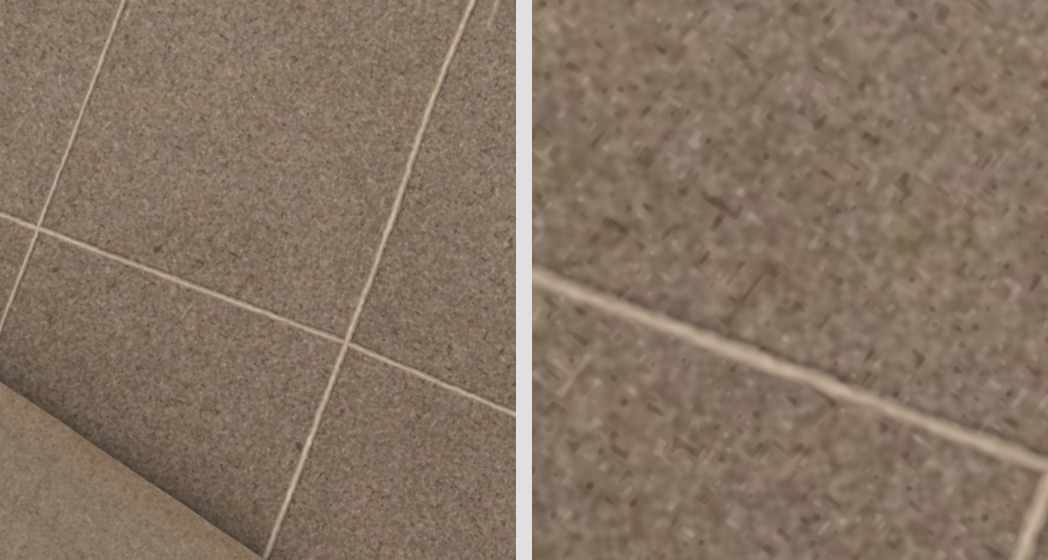
Left: the whole. Right: its middle third, enlarged.
Write a Shadertoy shader that draws this texture.

```glsl
float hash(vec2 p) {
    vec3 q = fract(vec3(p.xyx) * 0.1031);
    q += dot(q, q.yzx + 33.33);
    return fract((q.x + q.y) * q.z);
}

float noise(vec2 p) {
    vec2 i = floor(p), f = fract(p);
    f = f * f * (3.0 - 2.0 * f);
    return mix(mix(hash(i), hash(i + vec2(1, 0)), f.x),
               mix(hash(i + vec2(0, 1)), hash(i + vec2(1, 1)), f.x), f.y);
}

float segmentDistance(vec2 p, vec2 a, vec2 b) {
    vec2 ab = b - a;
    return length(p - a - ab * clamp(dot(p - a, ab) / dot(ab, ab), 0.0, 1.0));
}

float band(float d, float halfWidth, float blur) {
    return 1.0 - smoothstep(halfWidth - blur, halfWidth + blur, abs(d));
}

// Signed offset to the nearest whole number
float nearest(float x) {
    return fract(x + 0.5) - 0.5;
}

// Light and dark grains on turned lattices, over soft clumps
float speckle(vec2 p) {
    vec2 a = mat2(0.8, 0.6, -0.6, 0.8) * p + 2.0;
    vec2 b = mat2(0.92, -0.39, 0.39, 0.92) * p + 5.0;
    float grain = noise(a * 215.0) + noise(b * 170.0) - 1.0;
    float clump = noise(b * 95.0) - 0.5;
    float chip = noise(a * 150.0 + 51.0);
    return 0.085 * grain + 0.035 * clump
         + 0.07 * smoothstep(0.76, 0.98, chip)
         - 0.08 * smoothstep(0.24, 0.04, chip);
}

void mainImage(out vec4 fragColor, in vec2 fragCoord) {
    vec2 p = fragCoord / iResolution.y;
    float blur = 0.001 + 0.6 / iResolution.y;

    // Slanted tile grid, with a slight lens bow on the right
    float bow = 0.01 * smoothstep(0.4, 0.8, p.x) * exp(-pow((p.y - 0.83) * 5.0, 2.0));
    float u = (p.x + bow - 0.377 * p.y + 0.156) / 0.628;
    float v = (p.y + 0.372 * p.x + 0.05 * max(p.x - 0.617, 0.0) - 0.617) / 0.8;
    float wobble = 0.0016 * (noise(p * 45.0) - 0.5) + 0.0016 * (noise(p * 130.0) - 0.5);
    float across = nearest(u) * 0.588 + wobble;
    float along = nearest(v) * 0.75 + wobble;

    // Tile surface: broad light, tile tone, warm and rosy mottling
    vec3 color = mix(vec3(0.495, 0.425, 0.362), vec3(0.53, 0.462, 0.395),
                     smoothstep(0.1, 0.9, p.y));
    color *= 0.99 + 0.02 * hash(floor(vec2(u, v)) + 7.0);
    color += 0.025 * (noise(p * 9.0) - 0.5);
    color += vec3(0.009, 0.008, -0.02) * (noise(p * 30.0) - 0.5);
    color += vec3(0.01, -0.01, 0.008) * (noise(p * 55.0 + 9.0) - 0.5);
    color += speckle(p);

    // Faint scuffs and reflected joints
    float scuff = band(segmentDistance(p, vec2(0.27, 0.99), vec2(0.53, 0.9)), 0.002, 0.003);
    scuff += band(segmentDistance(p, vec2(0.067, 0.88), vec2(0.012, 0.71)), 0.0015, 0.003);
    float reflection = band(segmentDistance(p, vec2(0.24, 1.01), vec2(0.225, 0.967)), 0.003, 0.003);
    reflection += band(segmentDistance(p, vec2(0.892, 1.01), vec2(0.872, 0.95)), 0.004, 0.004);
    color += 0.05 * scuff * noise(p * 60.0) + 0.1 * reflection;

    // Dark lip beside the joints
    float jointWidth = mix(0.0034, 0.0056, smoothstep(0.05, 0.6, p.x));
    float lip = max(band(across - jointWidth - 0.0025, 0.002, 0.003),
                    band(along - 0.0075, 0.002, 0.003));
    color *= 1.0 - 0.17 * lip;

    // Pale grout, brightest along its middle
    float grout = max(band(across, jointWidth, blur + 0.0008), band(along, 0.0046, blur + 0.0012));
    float core = max(band(across, jointWidth * 0.45, 0.0024), 0.75 * band(along, 0.002, 0.0024));
    vec3 groutColor = mix(vec3(0.65, 0.575, 0.495), vec3(0.79, 0.715, 0.635), core);
    groutColor += 0.08 * (noise(p * 150.0) - 0.5) + 0.06 * (noise(p * 25.0) - 0.5);
    color = mix(color, groutColor, grout * (0.82 + 0.18 * noise(p * 70.0)));

    // Shadow gathering above the skirting edge
    float edge = dot(p, vec2(0.559, 0.829)) - 0.265 + 0.002 * (noise(p * 20.0) - 0.5);
    float reach = 1.0 - 0.75 * smoothstep(0.44, 0.56, p.x);
    color *= 1.0 - reach * (0.3 * exp(-max(edge, 0.0) / 0.06)
                          + 0.1 * exp(-max(edge, 0.0) / 0.014));

    // Skirting with streaks parallel to its edge
    vec2 brushed = vec2(dot(p, vec2(0.829, -0.559)) * 5.0, edge * 75.0);
    vec3 skirting = mix(vec3(0.53, 0.45, 0.365), vec3(0.525, 0.462, 0.39),
                        smoothstep(0.0, 0.09, -edge));
    skirting += 0.03 * (noise(brushed) - 0.5) + 0.6 * speckle(p + 3.0);
    color = mix(skirting, color, smoothstep(-blur, blur, edge));

    fragColor = vec4(clamp(color, 0.0, 1.0), 1.0);
}
```
